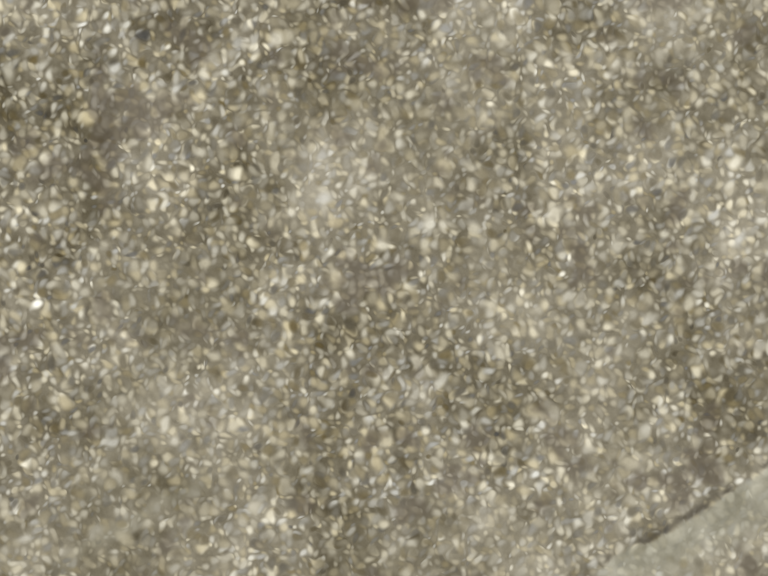
This texture is drawn by a WebGL 2 fragment shader. Its source:

```glsl
#version 300 es
precision highp float;

uniform vec2 u_resolution;
out vec4 fragColor;

vec3 hash3(vec2 p) {
  vec3 q = fract(p.xyx * vec3(0.1031, 0.1030, 0.0973));
  q += dot(q, q.yxz + 33.33);
  return fract((q.xxy + q.yzz) * q.zyx);
}

float valueNoise(vec2 p) {
  vec2 i = floor(p), f = fract(p);
  f = f * f * (3.0 - 2.0 * f);
  float low = mix(hash3(i).x, hash3(i + vec2(1, 0)).x, f.x);
  float high = mix(hash3(i + vec2(0, 1)).x, hash3(i + vec2(1, 1)).x, f.x);
  return mix(low, high, f.y);
}

float fbm(vec2 p) {
  float sum = 0.0, weight = 0.5;
  for (int i = 0; i < 4; i++) {
    sum += weight * valueNoise(p);
    p = mat2(1.6, 1.2, -1.2, 1.6) * p + 7.3;
    weight *= 0.5;
  }
  return sum / 0.9375;
}

vec3 stone(float tone) {
  return vec3(tone, tone - 0.026, tone * 0.95 - 0.066);
}

// Paints blurred, randomly turned oval grains over the ground
vec3 paintGrains(vec3 ground, vec2 p, float density, float presence, float tone, float spread, float seed) {
  p = p * density + seed;
  vec2 cell = floor(p);
  for (int y = -1; y <= 1; y++) {
    for (int x = -1; x <= 1; x++) {
      vec2 id = cell + vec2(x, y);
      vec3 place = hash3(id + seed);
      vec3 look = hash3(id + seed + 71.7);
      vec3 tint = hash3(id + seed + 153.1);
      if (look.x > presence) continue;

      vec2 d = p - id - 0.15 - 0.7 * place.xy;
      float angle = 1.6 + (place.z - 0.5) * 2.6;
      d = mat2(cos(angle), -sin(angle), sin(angle), cos(angle)) * d;
      float radius = mix(0.42, 0.68, look.y);
      float r = length(d / vec2(radius * 1.15, radius * mix(0.7, 1.0, tint.z)));

      // Mostly mid tones, with a tail of pale grains
      float value = tone + spread * (look.z + tint.x - 1.0) + 0.16 * pow(tint.y, 9.0);
      vec3 colour = stone(value - 0.06 * r * r);
      float warmth = tint.z + place.z - 1.0;
      colour += vec3(0.026, 0.004, -0.05) * warmth;
      ground = mix(ground, colour, 0.92 * (1.0 - smoothstep(0.2, 1.2, r)));
    }
  }
  return ground;
}

void main() {
  vec2 p = gl_FragCoord.xy / u_resolution.y;
  vec2 warped = p + 0.009 * (vec2(valueNoise(p * 55.0), valueNoise(p * 55.0 + 31.0)) - 0.5);

  // Dark binder and three sizes of grain
  vec3 colour = stone(0.39 + 0.16 * fbm(p * 50.0));
  colour = paintGrains(colour, warped, 84.0, 0.88, 0.575, 0.22, 11.0);
  colour = paintGrains(colour, warped, 58.0, 0.76, 0.61, 0.27, 47.0);
  colour = paintGrains(colour, warped, 37.0, 0.05, 0.70, 0.16, 93.0);

  // Worn, flatter areas towards the lower right
  float wear = smoothstep(0.35, 0.75, fbm(p * 4.0 + 19.0) + 0.2 * (p.x - p.y - 0.2));
  vec3 worn = stone(0.50 + 0.15 * fbm(p * 38.0 + 5.0));
  colour = mix(colour, worn, 0.32 * wear);

  // Broad mottling, clustered shade, dark stains and speckle
  colour += 0.23 * (fbm(p * 7.0 + 3.0) - 0.5);
  colour += 0.19 * (fbm(p * 19.0 + 23.0) - 0.5);
  colour += 0.06 * (fbm(p * 90.0) - 0.5);
  float stain = smoothstep(0.62, 0.80, fbm(p * 17.0 + 57.0));
  colour = mix(colour, vec3(0.37, 0.34, 0.30), 0.5 * stain);

  // Lift the exposure and widen the tonal range
  colour = vec3(0.573, 0.546, 0.470) + 1.12 * (colour - vec3(0.540, 0.514, 0.447));

  // Pale slab edge with a broken dark crack in the corner
  float wobble = 0.028 * (fbm(p * 26.0) - 0.5);
  float edge = (p.y - 0.02 - 0.58 * (p.x - 1.05)) * 0.865 + wobble;
  float reach = smoothstep(1.0, 1.07, p.x);
  float slab = smoothstep(0.005, -0.008, edge) * smoothstep(-0.11, -0.03, edge);
  vec3 cement = vec3(0.66, 0.65, 0.58) + 0.3 * (fbm(p * 36.0 + 9.0) - 0.5);
  colour = mix(colour, cement, 0.65 * slab * reach);
  float crack = exp(-pow((edge - 0.006) / 0.007, 2.0));
  float broken = smoothstep(0.25, 0.65, valueNoise(p * 24.0 + 4.0));
  colour = mix(colour, vec3(0.32, 0.30, 0.26), 0.7 * crack * reach * broken);

  // Faint pale streak at the lower left
  float streak = (p.y - 0.03 - 0.58 * (p.x - 0.12)) * 0.865 + wobble;
  float span = smoothstep(0.06, 0.16, p.x) * smoothstep(0.42, 0.30, p.x);
  colour = mix(colour, vec3(0.67, 0.65, 0.57), 0.4 * span * exp(-pow(streak / 0.014, 2.0)));

  fragColor = vec4(clamp(colour, 0.0, 1.0), 1.0);
}
```
